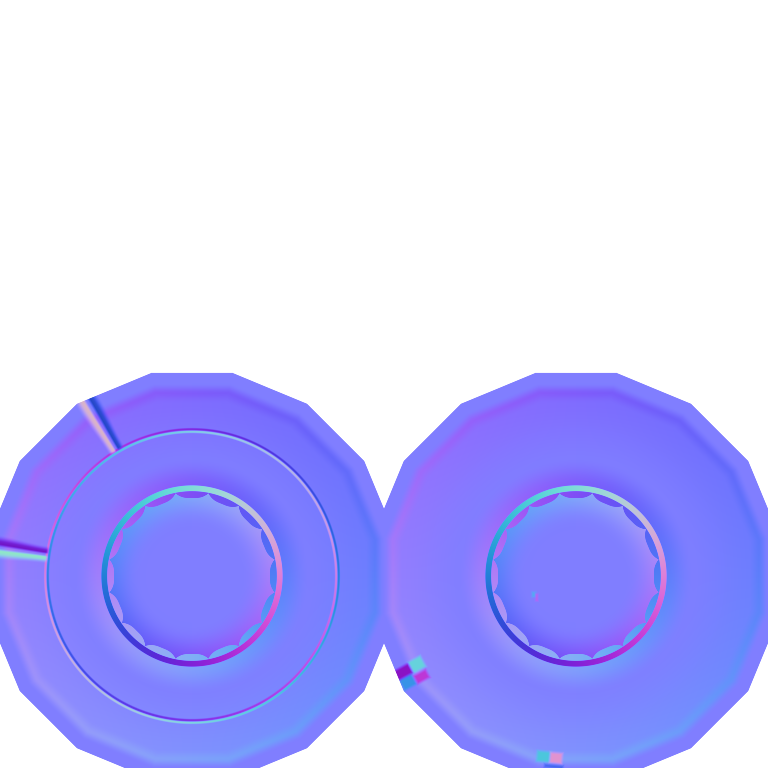
Write a WebGL 1 fragment shader that draws this texture map.

```glsl
precision highp float;
uniform vec2 u_resolution;

const float SECTOR = 6.2831853 / 16.0;

// Soft mask of the ring between two radii
float band(float r, float inner, float outer, float soft) {
  return smoothstep(inner - soft, inner + soft, r)
       * (1.0 - smoothstep(outer - soft, outer + soft, r));
}

// Soft tilted box that bends the normal
vec2 dent(vec2 tilt, vec2 p, vec2 center, vec2 halfSize, float turn, vec2 push) {
  vec2 q = p - center;
  float c = cos(turn), s = sin(turn);
  q = abs(vec2(c * q.x + s * q.y, c * q.y - s * q.x)) - halfSize;
  return mix(tilt, push, 1.0 - smoothstep(-0.003, 0.003, max(q.x, q.y)));
}

// Radial V-shaped channel whose walls face each other
vec2 channel(vec2 tilt, vec2 p, float angle) {
  vec2 along = vec2(cos(angle), sin(angle));
  vec2 across = vec2(-along.y, along.x);
  float side = dot(p, across);
  float reach = dot(p, along);
  float width = mix(0.012, 0.017, smoothstep(0.19, 0.26, reach));
  float x = side / width;
  float wall = smoothstep(0.0, 0.3, abs(x)) * (1.0 - smoothstep(0.45, 1.0, abs(x)));
  float mask = smoothstep(0.188, 0.193, reach) * (1.0 - smoothstep(0.2, 1.0, abs(x)) * 0.4);
  return mix(tilt, -across * sign(x) * 0.42, wall * mask);
}

void main() {
  vec2 uv = gl_FragCoord.xy / u_resolution;
  float px = 1.0 / min(u_resolution.x, u_resolution.y);
  bool leftDisc = uv.x < 0.5;
  vec2 p = uv - vec2(leftDisc ? 0.25 : 0.75, 0.25);
  float r = length(p);
  vec2 outward = p / max(r, 0.0001);

  // Sixteen-sided outline
  float sector = mod(atan(p.y, p.x + 0.000001) + 0.5 * SECTOR, SECTOR) - 0.5 * SECTOR;
  float facet = r * cos(sector);
  float disc = 1.0 - smoothstep(-0.5 * px, 0.5 * px, facet - 0.2645);

  // Rim bevel and the shallow bowl within it
  float rim = 1.0 - smoothstep(0.237, 0.251, facet);
  float bowl = 0.075 * smoothstep(0.13, 0.245, r)
             + 0.065 * smoothstep(0.225, 0.24, facet);
  vec2 tilt = -outward * bowl * rim;

  // Shading on both sides of the hub
  tilt -= outward * 0.13 * smoothstep(0.155, 0.116, r) * step(0.112, r);
  tilt += outward * 0.17 * pow(smoothstep(0.06, 0.112, r), 1.4) * step(r, 0.112);

  // Scalloped cuts inside the hub ring
  float s = abs(sector) / (0.5 * SECTOR);
  float scallop = 0.1015 + 0.008 * s * s * s;
  tilt = mix(tilt, -outward * 0.19, band(r, scallop, 0.111, 0.5 * px));

  // Raised hub ring
  tilt = mix(tilt, outward * 0.365, band(r, 0.1105, 0.118, 0.6 * px));

  if (leftDisc) {
    // Circular groove with opposed walls
    tilt = mix(tilt, outward * 0.3, band(r, 0.1863, 0.1893, 0.0012));
    tilt = mix(tilt, -outward * 0.34, band(r, 0.1898, 0.1925, 0.0012));
    tilt = channel(tilt, p, 2.11);
    tilt = channel(tilt, p, 2.996);
  } else {
    // Notch at the lower left rim
    tilt = dent(tilt, p, vec2(-0.219, -0.138), vec2(0.009, 0.008), 0.5, vec2(-0.28, 0.08));
    tilt = dent(tilt, p, vec2(-0.225, -0.125), vec2(0.011, 0.007), 0.5, vec2(0.04, -0.42));
    tilt = dent(tilt, p, vec2(-0.207, -0.115), vec2(0.009, 0.008), 0.5, vec2(-0.1, 0.33));
    tilt = dent(tilt, p, vec2(-0.201, -0.131), vec2(0.009, 0.006), 0.5, vec2(0.24, -0.28));
    // Notch at the bottom rim
    tilt = dent(tilt, p, vec2(-0.042, -0.235), vec2(0.009, 0.007), -0.1, vec2(-0.2, 0.28));
    tilt = dent(tilt, p, vec2(-0.026, -0.237), vec2(0.008, 0.007), -0.1, vec2(0.38, 0.08));
    tilt = dent(tilt, p, vec2(-0.029, -0.248), vec2(0.012, 0.002), -0.1, vec2(-0.25, -0.1));
    // Small nick in the hub
    tilt = dent(tilt, p, vec2(-0.055, -0.024), vec2(0.002, 0.003), 0.0, vec2(-0.2, 0.2));
    tilt = dent(tilt, p, vec2(-0.051, -0.028), vec2(0.001, 0.004), 0.0, vec2(0.3, -0.15));
  }

  // Pack the normal as colour over white
  float height = sqrt(max(0.0, 1.0 - 4.0 * dot(tilt, tilt)));
  vec3 normalColor = vec3(vec2(0.5, 0.495) + tilt, 0.5 + 0.5 * height);
  gl_FragColor = vec4(mix(vec3(1.0), normalColor, disc), 1.0);
}
```
